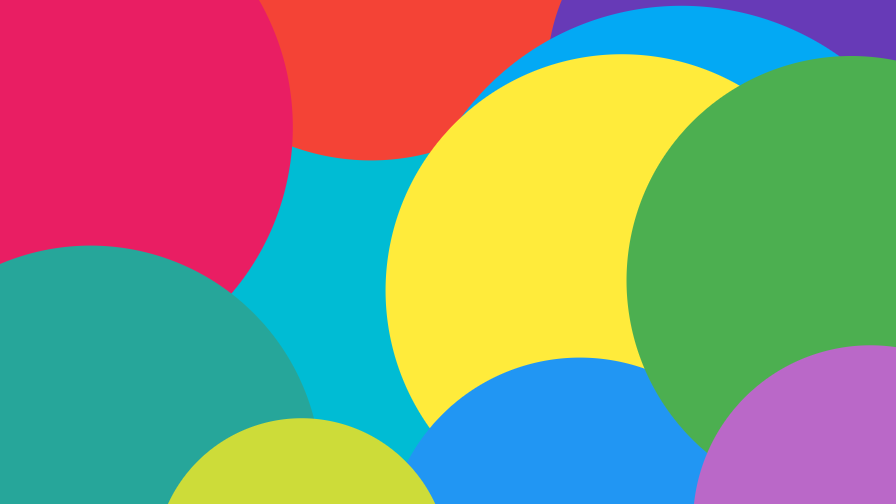
A Shadertoy shader for this background:

```glsl
// Overlapping flat discs in bright paper-cut colours on a cyan ground.
// Each disc is a signed distance with a one-pixel soft edge, painted
// back to front. Lengths are in canvas heights, origin at the lower left.

const vec3 CYAN        = vec3(0.000, 0.737, 0.831);
const vec3 RED         = vec3(0.957, 0.263, 0.212);
const vec3 DEEP_PURPLE = vec3(0.404, 0.227, 0.718);
const vec3 SKY         = vec3(0.012, 0.663, 0.957);
const vec3 YELLOW      = vec3(1.000, 0.922, 0.231);
const vec3 BLUE        = vec3(0.129, 0.588, 0.953);
const vec3 GREEN       = vec3(0.298, 0.686, 0.314);
const vec3 ORCHID      = vec3(0.729, 0.408, 0.784);
const vec3 PINK        = vec3(0.914, 0.118, 0.388);
const vec3 TEAL        = vec3(0.149, 0.651, 0.604);
const vec3 LIME        = vec3(0.804, 0.863, 0.224);

const int DISC_COUNT = 10;

// Centre x, centre y, radius; listed from back to front
const vec3 DISCS[DISC_COUNT] = vec3[DISC_COUNT](
    vec3(0.7361,  1.1400, 0.4583),
    vec3(1.4676,  0.8542, 0.3819),
    vec3(1.3519,  0.4468, 0.5417),
    vec3(1.2338,  0.4236, 0.4688),
    vec3(1.1505, -0.0961, 0.3866),
    vec3(1.6887,  0.4433, 0.4456),
    vec3(1.7269, -0.0370, 0.3519),
    vec3(0.0729,  0.7477, 0.5081),
    vec3(0.1794,  0.0544, 0.4583),
    vec3(0.5984, -0.1215, 0.2917));

const vec3 DISC_COLOURS[DISC_COUNT] = vec3[DISC_COUNT](
    RED, DEEP_PURPLE, SKY, YELLOW, BLUE, GREEN, ORCHID, PINK, TEAL, LIME);

float discDistance(vec2 p, vec3 disc) {
    return length(p - disc.xy) - disc.z;
}

// Fraction of a pixel inside a shape, from its signed distance
float coverage(float signedDistance, float pixelSize) {
    return clamp(0.5 - signedDistance / pixelSize, 0.0, 1.0);
}

void mainImage(out vec4 fragColor, in vec2 fragCoord) {
    float pixelSize = 1.0 / iResolution.y;
    vec2 p = fragCoord * pixelSize;

    // Paint the discs over the ground
    vec3 colour = CYAN;
    for (int i = 0; i < DISC_COUNT; i++) {
        float inside = coverage(discDistance(p, DISCS[i]), pixelSize);
        colour = mix(colour, DISC_COLOURS[i], inside);
    }

    fragColor = vec4(colour, 1.0);
}
```
